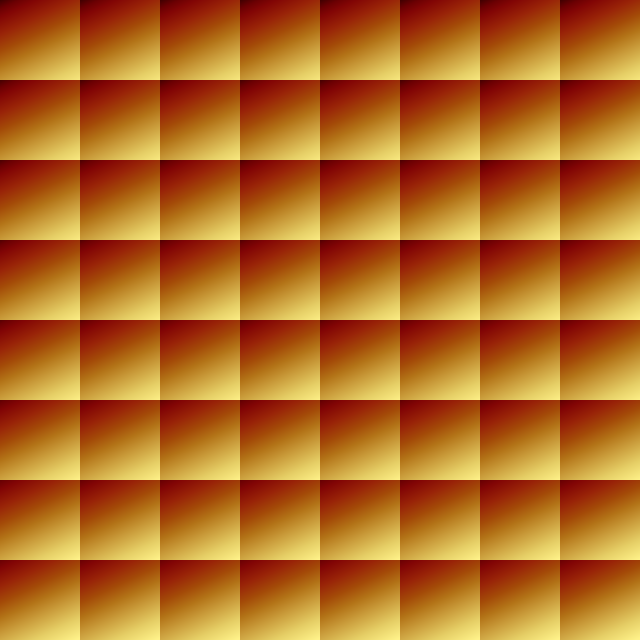
A Shadertoy shader for this pattern:

```glsl
// An 8 by 8 grid of square tiles, each shaded from maroon at its upper left
// through orange to pale yellow at its lower right. A slanted ramp inside each
// tile indexes a colour gradient; tiles grow slightly lighter down the canvas.

const float TILES = 8.0;                   // repeats across and down
const vec2 RAMP_WEIGHT = vec2(0.32, 0.68); // rightward and downward share
const float ROW_DRIFT = 0.07;              // brightening from top row to bottom
const int SAMPLES = 3;                     // smoothing samples per axis

// Gradient stops: rgb colour, position along the ramp
const int STOPS = 9;
const vec4 GRADIENT[STOPS] = vec4[STOPS](
    vec4(0.23, 0.00, 0.00, -0.04),
    vec4(0.42, 0.00, 0.01, 0.04),
    vec4(0.51, 0.02, 0.02, 0.11),
    vec4(0.60, 0.14, 0.03, 0.26),
    vec4(0.64, 0.29, 0.03, 0.40),
    vec4(0.70, 0.45, 0.09, 0.53),
    vec4(0.79, 0.61, 0.23, 0.67),
    vec4(0.90, 0.81, 0.40, 0.85),
    vec4(1.00, 0.95, 0.54, 1.02));

// Piecewise linear colour lookup
vec3 gradientColor(float t) {
    vec3 color = GRADIENT[0].rgb;
    for (int i = 1; i < STOPS; i++) {
        float span = GRADIENT[i].w - GRADIENT[i - 1].w;
        float blend = clamp((t - GRADIENT[i - 1].w) / span, 0.0, 1.0);
        color = mix(color, GRADIENT[i].rgb, blend);
    }
    return color;
}

// Colour of the tiled surface; uv runs from 0 to 1 with y upward
vec3 tileColor(vec2 uv) {
    vec2 grid = vec2(uv.x, 1.0 - uv.y) * TILES;
    float row = clamp(floor(grid.y), 0.0, TILES - 1.0);
    float drift = ROW_DRIFT * (row / (TILES - 1.0) - 0.5);
    return gradientColor(dot(fract(grid), RAMP_WEIGHT) + drift);
}

void mainImage(out vec4 fragColor, in vec2 fragCoord) {
    // Average a small grid of samples to smooth the tile seams
    vec3 sum = vec3(0.0);
    for (int j = 0; j < SAMPLES; j++) {
        for (int i = 0; i < SAMPLES; i++) {
            vec2 offset = (vec2(i, j) + 0.5) / float(SAMPLES) - 0.5;
            sum += tileColor((fragCoord + offset) / iResolution.xy);
        }
    }
    fragColor = vec4(sum / float(SAMPLES * SAMPLES), 1.0);
}
```
